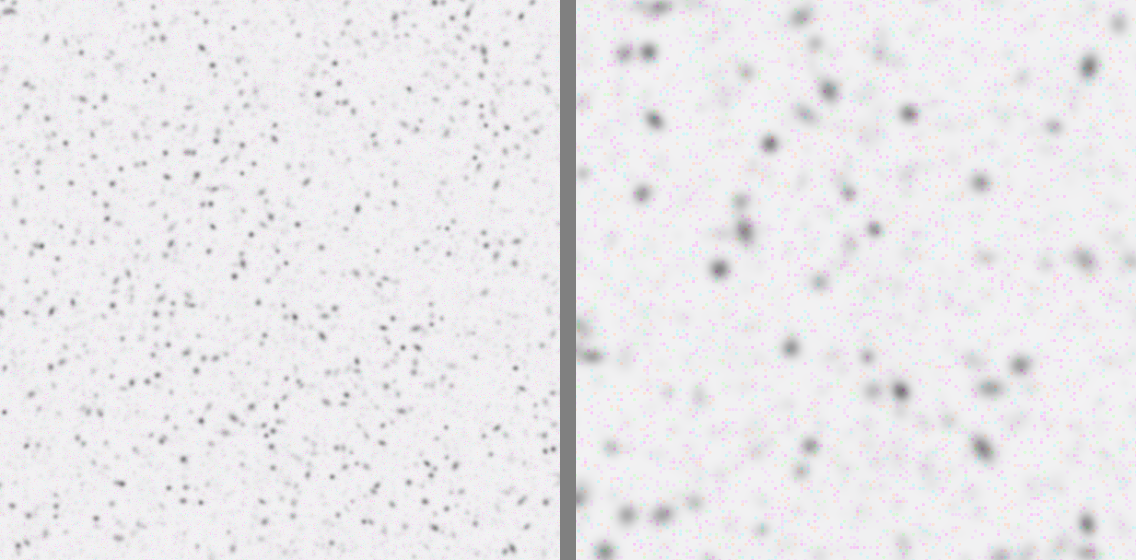
Left, the full canvas; right, a detail of the centre.
Write a WebGL 1 fragment shader that draws this texture.

```glsl
precision highp float;
// Pale speckled stone: soft grey flecks under a dust of fine pastel grains.

uniform vec2 u_resolution;

const float TAU = 6.2831853;
const float GRAIN_CELLS = 512.0;
const vec3 STONE = vec3(0.949, 0.948, 0.952);
const vec3 LILAC = vec3(0.96, 0.87, 0.98);
const vec3 PINK = vec3(0.98, 0.79, 0.98);
const vec3 PEACH = vec3(0.99, 0.89, 0.84);
const vec3 AQUA = vec3(0.81, 0.97, 0.98);
const vec3 MINT = vec3(0.85, 0.99, 0.85);

// Four random values per cell
vec4 hash4(vec2 cell, float seed) {
  vec4 p = fract(vec4(cell.xyx, cell.y + seed) * vec4(0.1031, 0.1030, 0.0973, 0.1099) + seed * 0.137);
  p += dot(p, p.wzxy + 33.33);
  return fract((p.xxyz + p.yzzw) * p.zywx);
}

// Cellular sum of soft oval flecks; a high rarity leaves few dark ones
float flecks(vec2 uv, float cells, float radius, float rarity, float seed) {
  vec2 p = uv * cells;
  vec2 home = floor(p);
  float shade = 0.0;
  for (int j = -1; j <= 1; j++) {
    for (int i = -1; i <= 1; i++) {
      vec2 cell = home + vec2(float(i), float(j));
      vec4 rnd = hash4(cell, seed);
      vec4 shape = hash4(cell, seed + 17.0);
      vec2 offset = p - cell - mix(vec2(0.08), vec2(0.92), rnd.xy);
      vec2 axis = vec2(cos(rnd.z * TAU), sin(rnd.z * TAU));
      vec2 local = vec2(dot(offset, axis), dot(offset, vec2(-axis.y, axis.x)));
      float stretch = mix(1.0, 1.6, shape.x * shape.x);
      local /= radius * mix(0.8, 1.1, shape.y) * vec2(stretch, 1.0);
      shade += pow(rnd.w, rarity) * exp(-0.5 * dot(local, local));
    }
  }
  return shade;
}

// Pick a grain tint by its share; the rest stays plain stone
vec3 grainTint(float pick) {
  vec3 tint = STONE;
  tint = mix(tint, LILAC, step(pick, 0.19));
  tint = mix(tint, PINK, step(pick, 0.11));
  tint = mix(tint, PEACH, step(pick, 0.08));
  tint = mix(tint, AQUA, step(pick, 0.05));
  return mix(tint, MINT, step(pick, 0.02));
}

// Colour shift of the fine grains, with edges softened by the pixel size
vec3 grains(vec2 uv, float pixel) {
  vec2 p = uv * GRAIN_CELLS;
  vec4 rnd = hash4(floor(p), 5.0);
  float blur = 0.5 * pixel * GRAIN_CELLS;
  float cover = 1.0 - smoothstep(0.5 - blur, 0.5 + blur, length(fract(p) - 0.5));
  return (grainTint(rnd.x) - STONE) * cover * mix(0.8, 1.05, rnd.y);
}

void main() {
  float pixel = 1.0 / u_resolution.y;
  vec2 uv = gl_FragCoord.xy * pixel;

  // Broad clouding, faint mottling, then the distinct dark flecks
  float shade = 0.010 * flecks(uv, 20.0, 0.30, 1.5, 41.0);
  shade += 0.045 * flecks(uv, 84.0, 0.26, 2.5, 23.0);
  shade += 0.42 * flecks(uv, 56.0, 0.22, 8.0, 11.0);

  vec3 color = STONE - min(shade, 0.5) + grains(uv, pixel);
  gl_FragColor = vec4(clamp(color, 0.0, 1.0), 1.0);
}
```
